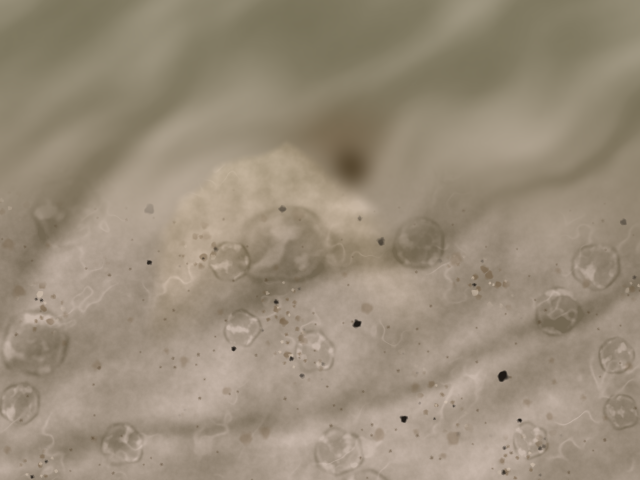
A Shadertoy shader for this texture:

```glsl
// Macro view of a pale, silty mineral surface: blurred folds, a dark pit, glassy grains and specks.
#define DARK_SILT vec3(0.42, 0.375, 0.285)
#define PALE_SILT vec3(0.73, 0.67, 0.605)
#define PIT_COLOR vec3(0.31, 0.25, 0.16)
#define RUST vec3(0.41, 0.32, 0.21)
#define SOOT vec3(0.09, 0.075, 0.06)
#define PIT_POS vec2(0.71, 0.655)
#define GRAIN_POS vec2(0.60, 0.475)
#define FOLD_CONTRAST 0.52
#define MOTTLE_CONTRAST 0.24
#define SILT_CONTRAST 0.19
#define BUBBLE_CELL 0.20
#define BUBBLE_CHANCE 0.65

vec2 hash2(vec2 p) {
    vec3 q = fract(p.xyx * vec3(0.1031, 0.1030, 0.0973));
    q += dot(q, q.yzx + 33.33);
    return fract((q.xx + q.yz) * q.zy);
}

// Gradient noise, roughly -0.7 to 0.7
float noise(vec2 p) {
    vec2 i = floor(p), f = p - i;
    vec2 u = f * f * f * (f * (f * 6.0 - 15.0) + 10.0);
    vec4 n;
    for (int k = 0; k < 4; k++) {
        vec2 corner = vec2(k & 1, k >> 1);
        float a = 6.2832 * hash2(i + corner).x;
        n[k] = dot(vec2(cos(a), sin(a)), f - corner);
    }
    return mix(mix(n.x, n.y, u.x), mix(n.z, n.w, u.x), u.y);
}

float fbm(vec2 p) {
    float sum = 0.0, amp = 0.6;
    for (int k = 0; k < 4; k++) {
        sum += amp * noise(p);
        p = mat2(0.8, 0.6, -0.6, 0.8) * p * 2.03 + 7.1;
        amp *= 0.5;
    }
    return sum;
}

float blob(vec2 d, vec2 size) {
    d /= size;
    return exp(-dot(d, d));
}

// Dark groove with a pale lip below it; d is the height above the groove
float crease(float d, float width) {
    float lip = d / width + 1.7;
    d /= width;
    return 0.6 * exp(-lip * lip) - exp(-d * d);
}

// Coverage by scattered lumpy specks; radius is a share of the cell
float specks(vec2 p, float cell, float chance, float radius, float soft) {
    vec2 id = floor(p / cell);
    float cover = 0.0;
    for (int k = 0; k < 9; k++) {
        vec2 c = id + vec2(k % 3 - 1, k / 3 - 1);
        vec2 h = hash2(c + 31.7), s = hash2(c + 83.2);
        float r = cell * radius * mix(0.35, 1.0, s.y * s.y);
        vec2 d = p - (c + 0.1 + 0.8 * h) * cell;
        float dist = length(d) + 0.6 * r * noise(d * 0.8 / r + h * 37.0);
        cover = max(cover, step(s.x, chance) * (1.0 - smoothstep(r - soft, r + soft, dist)));
    }
    return cover;
}

// Tone shift of a glassy grain: thin dim rim, inner glow, cloudy glints; d is in radii
float glass(vec2 d, float seed) {
    float r = length(d) + 0.20 * noise(d * 1.2 + seed);
    float rim = (r - 0.97) / 0.085, glow = (r - 0.80) / 0.10;
    float inside = 1.0 - smoothstep(0.85, 1.05, r);
    float broken = smoothstep(-0.45, 0.25, noise(d * 1.3 + seed + 5.0));
    float clouds = smoothstep(0.0, 0.5, noise(d * 1.9 + seed * 3.0) + 0.25 * noise(d * 5.0 + seed));
    return inside * (0.42 * clouds - 0.17) + broken * (0.15 * exp(-glow * glow) - 0.27 * exp(-rim * rim));
}

float bubbles(vec2 p) {
    vec2 id = floor(p / BUBBLE_CELL);
    float shift = 0.0;
    for (int k = 0; k < 9; k++) {
        vec2 c = id + vec2(k % 3 - 1, k / 3 - 1);
        vec2 h = hash2(c + 12.4), s = hash2(c + 57.9);
        vec2 d = p - (c + 0.15 + 0.7 * h) * BUBBLE_CELL;
        float r = BUBBLE_CELL * mix(0.16, 0.38, s.y);
        shift += step(s.x, BUBBLE_CHANCE) * glass(d / r, 20.0 * h.x);
    }
    return shift;
}

void mainImage(out vec4 fragColor, in vec2 fragCoord) {
    vec2 p = fragCoord / iResolution.y;
    float px = 1.0 / iResolution.y;
    vec2 w = p + 0.05 * vec2(noise(p * 4.0), noise(p * 4.0 + 19.0));
    vec2 fine = w + 0.02 * vec2(noise(p * 14.0), noise(p * 14.0 + 23.0));
    float focus = 1.0 - smoothstep(0.42, 0.66, p.y + 0.08 * noise(p * 5.0));

    // Soft folds, rising to the right
    vec2 q = mat2(0.80, -0.60, 0.60, 0.80) * w;
    float tone = mix(0.74, 0.46, smoothstep(0.10, 0.90, p.y));
    tone += FOLD_CONTRAST * (noise(q * vec2(2.2, 6.0) + 3.0) + 0.5 * noise(q * vec2(5.0, 13.0)));
    tone += 0.26 * crease(fine.y - 0.07 - 0.19 * w.x * w.x, 0.022);
    tone += 0.22 * crease(fine.y - 0.30 - 0.25 * w.x * w.x, 0.03) * smoothstep(0.3, 0.6, p.x);
    tone += 0.25 * crease((w.y - 0.38 - 1.2 * w.x) / 1.56, 0.035) * smoothstep(0.5, 0.3, p.x);
    tone = mix(tone, max(tone, 0.30 + 0.35 * (tone - 0.30)), 0.85);

    // Crusty pale mound with a ragged crest, holding one large clouded grain
    float crest = 0.70 - 0.62 * abs(fine.x - 0.59) - fine.y;
    float mound = smoothstep(-0.01, 0.02 + 0.12 * smoothstep(0.62, 0.85, p.x), crest);
    mound *= smoothstep(0.30, 0.10, crest) * smoothstep(0.30, 0.36, fine.x) * smoothstep(0.95, 0.75, fine.x);
    tone += mound * (0.18 + 0.40 * fbm(p * 16.0)) + 0.35 * blob(fine - vec2(0.72, 0.57), vec2(0.045, 0.018));
    tone += 0.9 * glass((fine - GRAIN_POS) / vec2(0.11, 0.075), 4.0);

    // Mottling, glassy grains, thin wrinkles and fine silt in the sharp zone
    float sharpness = max(focus, 0.6 * mound);
    tone += MOTTLE_CONTRAST * mix(0.25, 1.0, sharpness) * fbm(q * vec2(8.0, 13.0) + 11.0);
    tone += focus * bubbles(p + 0.15 * (fine - p));
    float wrinkle = noise(q * vec2(7.0, 15.0) + 0.5 * noise(p * 30.0)) / 0.07;
    float patches = smoothstep(0.0, 0.35, noise(p * 7.0 + 63.0));
    tone += 0.22 * sharpness * patches * (exp(-wrinkle * wrinkle) - 0.3);
    tone += SILT_CONTRAST * mix(0.06, 1.0, sharpness) * (fbm(p * 30.0) + 0.6 * fbm(p * 85.0));
    vec3 col = mix(DARK_SILT, PALE_SILT, clamp(tone, 0.10, 1.15));
    col += vec3(-0.008, 0.014, 0.006) * smoothstep(0.50, 0.95, p.y);
    col += vec3(0.012, 0.004, -0.018) * mound;
    col += vec3(0.0, -0.002, 0.010) * focus;

    // Blurred pit with a brown halo
    col = mix(col, RUST, 0.42 * blob(w - PIT_POS - vec2(-0.01, 0.06), vec2(0.10, 0.07)));
    col = mix(col, PIT_COLOR, 0.85 * blob(w - PIT_POS, vec2(0.038, 0.042)));

    // Brown crumbs in clusters, bright chips and black specks
    float cluster = smoothstep(0.18, 0.42, noise(p * 6.0 + 41.0));
    col = mix(col, RUST, 0.28 * focus * specks(p, 0.075, 0.30, 0.18, 0.005));
    col = mix(col, RUST, 0.50 * focus * cluster * specks(p + 3.0, 0.022, 0.60, 0.38, 0.003));
    col = mix(col, PALE_SILT * 1.15, 0.6 * focus * cluster * specks(p + 5.0, 0.025, 0.45, 0.28, 0.002));
    col = mix(col, RUST * 0.8, 0.5 * focus * specks(p + 2.0, 0.03, 0.16, 0.10, 0.001 + px));
    col = mix(col, SOOT, 0.8 * focus * cluster * specks(p + 7.0, 0.03, 0.28, 0.15, 0.001 + px));
    col = mix(col, SOOT, 0.95 * focus * specks(p + 9.0, 0.17, 0.26, 0.065, 0.001 + px));

    fragColor = vec4(clamp(col, 0.0, 1.0), 1.0);
}
```
